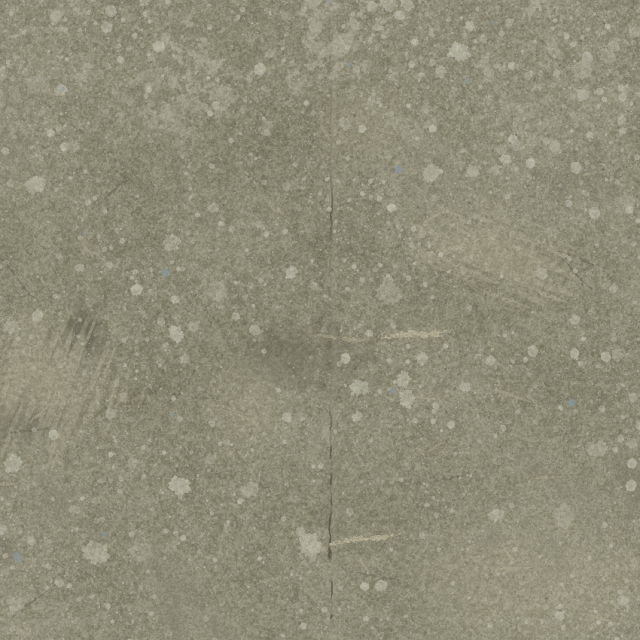
Give the GLSL for this texture, as a three.js fragment shader.

```glsl
varying vec2 vUv;

const vec3 CONCRETE = vec3(0.552, 0.541, 0.46);
const vec3 STAIN = vec3(0.37, 0.365, 0.31);
const vec3 DUST = vec3(0.63, 0.615, 0.525);
const vec3 PAINT = vec3(0.695, 0.69, 0.62);
const vec3 CREAM = vec3(0.73, 0.70, 0.59);
const vec3 BLUE = vec3(0.53, 0.59, 0.63);

float hash(vec2 p) {
  vec3 q = fract(p.xyx * vec3(0.1031, 0.1030, 0.0973));
  q += dot(q, q.yzx + 33.33);
  return fract((q.x + q.y) * q.z);
}

vec2 hash2(vec2 p) {
  return vec2(hash(p + 3.7), hash(p.yx + 19.3));
}

vec2 turn(vec2 p, float angle) {
  float c = cos(angle), s = sin(angle);
  return vec2(c * p.x + s * p.y, c * p.y - s * p.x);
}

// Smooth cellular noise, 0 to 1
float cellNoise(vec2 p, float seed) {
  vec2 id = floor(p), f = fract(p);
  float sum = 0.0, total = 0.0;
  for (int j = -1; j <= 1; j++) for (int i = -1; i <= 1; i++) {
    vec2 o = vec2(float(i), float(j));
    vec2 d = o + hash2(id + o + seed) - f;
    float w = exp(-6.0 * dot(d, d));
    sum += w * hash(id + o + seed + 7.0);
    total += w;
  }
  return sum / total;
}

// Warped layered sines, about -1 to 1
float mottle(vec2 p) {
  float sum = 0.0, amp = 0.5;
  for (int i = 0; i < 6; i++) {
    p = turn(p, 1.1) * 1.8 + 2.3;
    p += 0.8 * sin(p.yx * 0.9 + 1.7);
    sum += amp * sin(p.x) * sin(p.y);
    amp *= 0.62;
  }
  return sum;
}

// Share of cells that hold a drop: denser at the top and in clusters
float crowding(vec2 c) {
  float clusters = sin(c.x * 11.0 + 2.0 * sin(c.y * 7.0)) * sin(c.y * 13.0 + c.x * 5.0);
  return 0.8 + 0.65 * clusters + 0.7 * smoothstep(0.62, 1.0, c.y);
}

// Scattered paint drops; radii are in canvas units
float drops(vec2 p, float scale, float share, vec2 radii, float ragged, float seed) {
  vec2 id = floor(p * scale);
  float cover = 0.0;
  for (int j = -1; j <= 1; j++) for (int i = -1; i <= 1; i++) {
    vec2 cell = id + vec2(float(i), float(j));
    vec2 key = cell + seed;
    vec2 d = p - (cell + hash2(key)) / scale;
    float size = hash(key + 31.0), phase = 6.283 * hash(key + 47.0);
    float a = atan(d.y, d.x + 1e-6);
    float lobes = 0.5 * sin(2.0 * a + phase) + 0.4 * sin(5.0 * a - phase);
    lobes += 0.5 * sin(11.0 * a + 2.0 * phase) * sin(3.0 * a + phase);
    float r = mix(radii.x, radii.y, size * size) * (1.0 + ragged * lobes);
    float present = step(hash(key + 11.0), share * crowding(cell / scale));
    float opacity = mix(0.4, 1.0, hash(key + 59.0));
    cover = max(cover, present * opacity * (1.0 - smoothstep(r - 0.001, r + 0.001, length(d))));
  }
  return cover;
}

float softSpot(vec2 p, vec2 center, vec2 size, float wobble) {
  return 1.0 - smoothstep(0.15, 1.0, length((p - center) / size) + wobble);
}

// Dry brushed patch with bristle marks along its length
float brushed(vec2 p, vec2 center, vec2 size, float angle, float wobble) {
  vec2 q = turn(p - center, angle);
  float bristle = cellNoise(q * vec2(14.0, 190.0), 5.0) - 0.5;
  return 1.0 - smoothstep(0.45, 1.0, length(q / size) + 0.9 * bristle + wobble);
}

// Tapered scrape with a rough edge
float scrape(vec2 p, vec2 center, float halfLength, float width, float angle, float rough) {
  vec2 q = turn(p - center, angle);
  q.y += 0.002 * sin(q.x * 60.0);
  float taper = width * (1.0 - smoothstep(0.5, 1.0, abs(q.x) / halfLength));
  return (1.0 - smoothstep(taper - 0.001, taper + 0.001, abs(q.y) + rough * width)) * step(abs(q.x), halfLength);
}

void main() {
  vec2 p = vUv;
  float broad = mottle(p * 2.2), patchy = mottle(p * 9.0 + 4.0);
  float medium = cellNoise(p * 75.0, 2.0) - 0.5;
  float grain = cellNoise(p * 210.0, 8.0) - 0.5;
  float fine = cellNoise(p * 430.0, 14.0) - 0.5;
  float wobble = 0.3 * patchy + 0.4 * medium;

  // Worn concrete
  vec3 color = CONCRETE + 0.032 * broad + 0.028 * patchy;
  color += 0.04 * medium + 0.075 * grain + 0.1 * fine;
  float stain = 0.65 * softSpot(p, vec2(0.13, 0.48), vec2(0.06, 0.07), wobble);
  stain += 0.35 * softSpot(p, vec2(0.47, 0.44), vec2(0.13, 0.08), wobble);
  stain += 0.35 * softSpot(p, vec2(0.05, 0.34), vec2(0.1, 0.05), wobble);
  stain += 0.4 * smoothstep(0.2, 0.8, patchy + 0.7 * grain) * smoothstep(-0.2, 0.5, broad);
  color = mix(color, STAIN, min(stain, 0.8));

  // Pale dust and brush marks
  float dust = brushed(p, vec2(0.76, 0.61), vec2(0.14, 0.065), -0.4, wobble);
  dust = max(dust, brushed(p, vec2(0.08, 0.4), vec2(0.12, 0.11), 1.2, wobble));
  dust = max(dust, 0.7 * softSpot(p, vec2(0.39, 0.36), vec2(0.1, 0.11), wobble));
  dust = max(dust, 0.8 * softSpot(p, vec2(0.84, 0.1), vec2(0.24, 0.14), wobble));
  dust = max(dust, 0.6 * softSpot(p, vec2(0.58, 0.81), vec2(0.1, 0.09), wobble));
  color = mix(color, DUST + 0.08 * grain + 0.07 * fine, 0.65 * dust);

  // Central seam, broken along its height
  float seamX = abs(p.x - 0.517 - 0.001 * sin(p.y * 31.0) - 0.004 * medium);
  float wear = smoothstep(0.35, 0.65, cellNoise(vec2(3.0, p.y * 55.0), 21.0));
  float depth = 0.12 + 0.65 * wear * (1.0 - smoothstep(0.3, 0.4, p.y));
  depth += 0.6 * smoothstep(0.62, 0.66, p.y) * (1.0 - smoothstep(0.69, 0.73, p.y));
  color = mix(color, STAIN * 0.85, depth * smoothstep(0.01, 0.04, p.y) * (1.0 - smoothstep(0.0006, 0.0024, seamX)));
  color = mix(color, DUST, 0.2 * (1.0 - smoothstep(0.002, 0.007, abs(p.x - 0.522))));

  // Pale scrapes and fine scratches
  float pale = scrape(p, vec2(0.65, 0.478), 0.055, 0.0036, 0.1, grain * 2.0);
  pale = max(pale, scrape(p, vec2(0.57, 0.158), 0.06, 0.0034, 0.15, grain * 2.0));
  pale = max(pale, 0.6 * scrape(p, vec2(0.53, 0.472), 0.045, 0.0024, -0.04, grain * 2.0));
  color = mix(color, CREAM + 0.1 * fine, 0.75 * pale);
  for (int i = 0; i < 26; i++) {
    vec2 key = vec2(float(i), 83.0);
    float h = hash(key), angle = (hash(key + 5.0) - 0.5) * 1.8;
    float mark = scrape(p, hash2(key), 0.015 + 0.04 * h, 0.0014, angle, grain * 2.5);
    color = mix(color, h > 0.5 ? STAIN : CREAM, 0.4 * mark);
  }

  // Pits, then paint spatter from specks to blots
  color = mix(color, STAIN, 0.55 * drops(p, 85.0, 0.18, vec2(0.0006, 0.0022), 0.5, 101.0));
  float paint = 0.75 * drops(p, 130.0, 0.4, vec2(0.0006, 0.0018), 0.2, 17.0);
  paint = max(paint, 0.85 * drops(p, 60.0, 0.36, vec2(0.0014, 0.0046), 0.12, 29.0));
  paint = max(paint, 0.9 * drops(p, 27.0, 0.38, vec2(0.003, 0.0095), 0.12, 43.0));
  paint = max(paint, 0.9 * drops(p, 13.0, 0.28, vec2(0.007, 0.019), 0.24, 61.0));
  float haze = smoothstep(0.2, 0.6, patchy + medium + 0.4 * grain) * smoothstep(0.65, 1.0, p.y);
  paint = max(paint, 0.5 * haze);
  color = mix(color, PAINT + 0.07 * grain + 0.06 * fine + 0.05 * medium, paint);
  color = mix(color, BLUE, 0.75 * drops(p, 17.0, 0.05, vec2(0.002, 0.008), 0.15, 73.0));

  gl_FragColor = vec4(color, 1.0);
}
```
